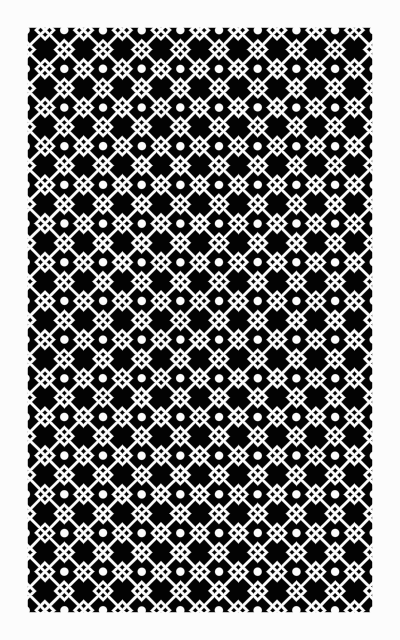
This pattern is drawn by a WebGL 2 fragment shader. Its source:

```glsl
#version 300 es
precision highp float;
// White trellis on a black panel inside a plain white margin.
// Diagonal bands cross at knots of four small diamonds; a dot fills every
// other opening. All shapes are distances in units of one repeat.
uniform vec2 u_resolution;
out vec4 fragColor;

vec2 hashGradient(vec2 cell) {
    vec2 h = vec2(dot(cell, vec2(127.1, 311.7)), dot(cell, vec2(269.5, 183.3)));
    return fract(sin(h) * 43758.5) * 2.0 - 1.0;
}

float gradientNoise(vec2 p) {
    vec2 i = floor(p), f = fract(p);
    vec2 s = f * f * f * (f * (f * 6.0 - 15.0) + 10.0);
    float a = dot(hashGradient(i), f);
    float b = dot(hashGradient(i + vec2(1, 0)), f - vec2(1, 0));
    float c = dot(hashGradient(i + vec2(0, 1)), f - vec2(0, 1));
    float d = dot(hashGradient(i + vec2(1, 1)), f - vec2(1, 1));
    return mix(mix(a, b, s.x), mix(c, d, s.x), s.y);
}

// Diagonal bands plus a square ring around each crossing
float trellisDistance(vec2 q, float halfWidth) {
    vec2 fromKnot = abs(fract(vec2(q.x + q.y, q.x - q.y)) - 0.5) * 0.7071;
    float band = min(fromKnot.x, fromKnot.y);
    float ring = abs(max(fromKnot.x, fromKnot.y) - 0.161);
    return min(band, ring) - halfWidth;
}

float dotDistance(vec2 q) {
    return length(q - round(q)) - 0.108;
}

float coverage(float dist, float pixel) {
    return 1.0 - smoothstep(-0.75 * pixel, 0.75 * pixel, dist);
}

void main() {
    // Canvas width is one unit; one repeat spans 0.0967 of it
    vec2 canvas = gl_FragCoord.xy / u_resolution.x;
    float pixel = 1.0 / u_resolution.x;
    float height = u_resolution.y * pixel;
    vec2 q = (canvas - vec2(0.1608, 0.1708)) / 0.0967;

    // Slight hand-cut unevenness in position and stroke width
    vec2 wobble = vec2(gradientNoise(q * 1.7), gradientNoise(q * 1.7 + 41.0));
    q += 0.012 * wobble;
    float halfWidth = 0.037 + 0.006 * gradientNoise(q * 1.3 + 17.0);

    float motif = min(trellisDistance(q, halfWidth), dotDistance(q));
    float ink = coverage(motif, pixel / 0.0967);

    // Panel with an equal margin on all sides
    vec2 inset = abs(canvas - 0.5 * vec2(1.0, height)) - 0.5 * vec2(1.0, height) + 0.0695;
    float panel = coverage(max(inset.x, inset.y), pixel);

    vec3 black = vec3(0.01), white = vec3(0.99);
    fragColor = vec4(mix(white, mix(black, white, ink), panel), 1.0);
}
```
